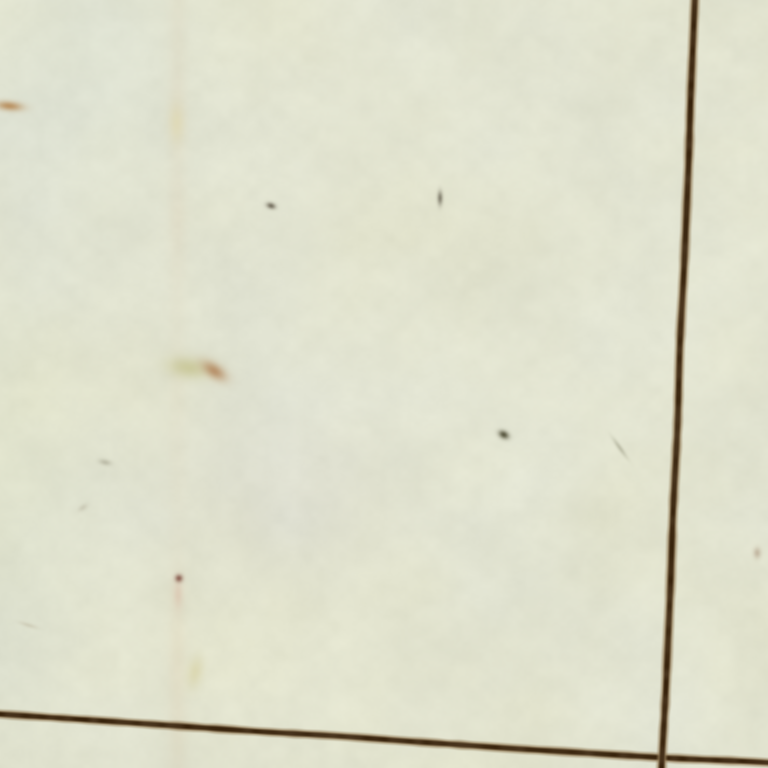
Write a WebGL 1 fragment shader that draws this texture.

```glsl
precision highp float;
// Aged pale paper crossed by two thin brown ink rules.
// Layered value noise makes the mottled fibre; soft tilted ellipses make
// the stains and flecks; slightly wavering distance bands make the rules.
uniform vec2 u_resolution;

float hash(vec2 p) {
  return fract(sin(dot(p, vec2(127.1, 311.7))) * 43758.5453);
}

float noise(vec2 p) {
  vec2 i = floor(p);
  vec2 f = fract(p);
  f = f * f * (3.0 - 2.0 * f);
  return mix(mix(hash(i), hash(i + vec2(1.0, 0.0)), f.x),
             mix(hash(i + vec2(0.0, 1.0)), hash(i + vec2(1.0, 1.0)), f.x), f.y);
}

float fbm(vec2 p) {
  float sum = 0.0;
  float amplitude = 0.5;
  for (int i = 0; i < 4; i++) {
    sum += amplitude * noise(p);
    p = p * 2.03 + vec2(17.3, 9.1);
    amplitude *= 0.5;
  }
  return sum;
}

// Gaussian ellipse, turned by an angle in radians
float spot(vec2 p, vec2 center, vec2 radius, float angle) {
  vec2 d = p - center;
  float c = cos(angle);
  float s = sin(angle);
  d = vec2(c * d.x + s * d.y, c * d.y - s * d.x) / radius;
  return exp(-dot(d, d));
}

vec3 paper(vec2 p) {
  vec3 color = vec3(0.886, 0.892, 0.815);
  color += 0.045 * (fbm(p * 13.0) - 0.47);
  color += 0.030 * (fbm(p * 55.0 + 31.0) - 0.47);
  // Slow drift between warm and cool patches
  color += vec3(0.012, 0.003, -0.035) * (fbm(p * 6.0 + 70.0) - 0.47);
  color += vec3(-0.012, -0.004, 0.008) * spot(p, vec2(0.1, 0.93), vec2(0.16, 0.2), 0.0);
  color += vec3(-0.014, -0.016, 0.008) * spot(p, vec2(0.38, 0.36), vec2(0.12, 0.1), 0.0);
  color -= vec3(0.014, 0.008, 0.010) * spot(p, vec2(0.0, 0.35), vec2(0.12, 0.3), 0.0);
  // Faint upright crease
  float crease = exp(-pow((p.x - 0.231) / 0.012, 2.0));
  color -= vec3(0.004, 0.018, 0.024) * crease * (0.4 + noise(vec2(4.0, p.y * 14.0)));
  return color;
}

vec3 stain(vec3 color, vec2 p) {
  // Rusty and yellow smears
  color = mix(color, vec3(0.69, 0.49, 0.27), 0.75 * spot(p, vec2(0.012, 0.862), vec2(0.017, 0.006), -0.1));
  color = mix(color, vec3(0.76, 0.75, 0.53), 0.65 * spot(p, vec2(0.246, 0.521), vec2(0.027, 0.013), -0.15));
  color = mix(color, vec3(0.68, 0.49, 0.32), 0.75 * spot(p, vec2(0.279, 0.517), vec2(0.017, 0.009), -0.6));
  color = mix(color, vec3(0.83, 0.80, 0.60), 0.50 * spot(p, vec2(0.254, 0.125), vec2(0.010, 0.020), -0.2));
  color = mix(color, vec3(0.88, 0.85, 0.68), 0.55 * spot(p, vec2(0.230, 0.840), vec2(0.010, 0.024), 0.0));
  color = mix(color, vec3(0.85, 0.73, 0.65), 0.45 * spot(p, vec2(0.232, 0.226), vec2(0.006, 0.018), 0.0));
  // Dark flecks
  color = mix(color, vec3(0.36, 0.33, 0.27), 0.75 * spot(p, vec2(0.353, 0.732), vec2(0.006, 0.004), -0.3));
  color = mix(color, vec3(0.40, 0.38, 0.32), 0.70 * spot(p, vec2(0.573, 0.742), vec2(0.0035, 0.009), 0.0));
  color = mix(color, vec3(0.28, 0.27, 0.18), 0.85 * spot(p, vec2(0.656, 0.434), vec2(0.007, 0.005), -0.5));
  color = mix(color, vec3(0.47, 0.27, 0.22), 0.75 * spot(p, vec2(0.233, 0.247), vec2(0.005, 0.005), 0.0));
  // Pale marks
  color = mix(color, vec3(0.62, 0.61, 0.53), 0.50 * spot(p, vec2(0.137, 0.398), vec2(0.008, 0.004), -0.2));
  color = mix(color, vec3(0.64, 0.64, 0.55), 0.55 * spot(p, vec2(0.807, 0.417), vec2(0.015, 0.003), -0.95));
  color = mix(color, vec3(0.67, 0.59, 0.50), 0.55 * spot(p, vec2(0.986, 0.280), vec2(0.005, 0.007), 0.0));
  color = mix(color, vec3(0.70, 0.68, 0.60), 0.40 * spot(p, vec2(0.108, 0.339), vec2(0.007, 0.004), 0.6));
  color = mix(color, vec3(0.74, 0.71, 0.62), 0.40 * spot(p, vec2(0.037, 0.186), vec2(0.012, 0.003), -0.3));
  return color;
}

// Soft tan fringe around a dark core; along is the position on the rule
vec3 ink(vec3 color, float dist, float along, float halfWidth) {
  float w = halfWidth + 0.0008 * (noise(vec2(along * 60.0, halfWidth * 900.0)) - 0.5);
  float fringe = 1.0 - smoothstep(w * 0.5, w * 1.8, abs(dist));
  float core = 1.0 - smoothstep(w * 0.2, w * 1.05, abs(dist));
  color = mix(color, vec3(0.57, 0.48, 0.34), fringe * 0.85);
  vec3 brown = vec3(0.25, 0.17, 0.08) + 0.08 * (noise(vec2(along * 90.0, 3.0)) - 0.5);
  return mix(color, brown, core);
}

void main() {
  vec2 p = gl_FragCoord.xy / u_resolution;
  vec3 color = stain(paper(p), p);

  float upright = p.x - (0.862 + 0.0435 * p.y) + 0.0016 * (noise(vec2(p.y * 9.0, 5.0)) - 0.5);
  float level = p.y - (0.0703 - 0.0665 * p.x + 0.0027 * smoothstep(0.86, 1.0, p.x));
  level += 0.0012 * (noise(vec2(p.x * 9.0, 8.0)) - 0.5);
  color = ink(color, level, p.x, 0.0047);
  color = ink(color, upright, p.y, 0.0052);

  gl_FragColor = vec4(color, 1.0);
}
```
